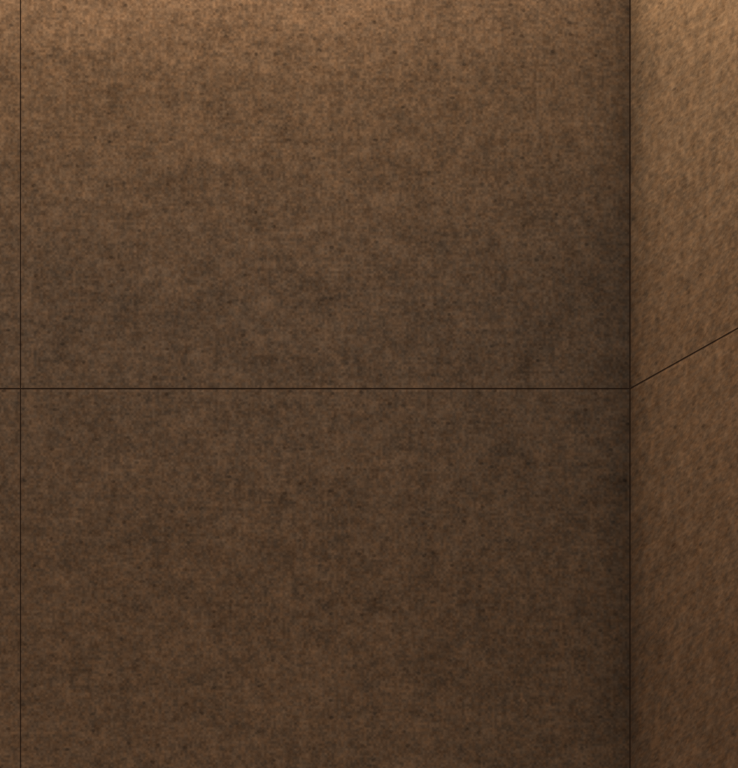
A Shadertoy shader for this texture:

```glsl
// Two rough brown wall panels meeting at a vertical corner, lit warmly from above.
// Vertical gradients give the light, layered value noise the woven grain and pits,
// and thin distance bands the panel seams, sheared on the receding side wall.

float hash(vec2 p) {
    vec3 q = fract(vec3(p.xyx) * 0.1031);
    q += dot(q, q.yzx + 33.33);
    return fract((q.x + q.y) * q.z);
}

float noise(vec2 p) {
    vec2 i = floor(p), f = fract(p);
    f = f * f * (3.0 - 2.0 * f);
    return mix(mix(hash(i), hash(i + vec2(1, 0)), f.x),
               mix(hash(i + vec2(0, 1)), hash(i + vec2(1, 1)), f.x), f.y);
}

// Centred sum of octaves, roughly -0.5 to 0.5
float fbm(vec2 p) {
    float sum = 0.0, amp = 0.5;
    for (int i = 0; i < 4; i++) {
        sum += amp * (noise(p) - 0.5);
        p = p * 2.03 + 17.3;
        amp *= 0.6;
    }
    return sum;
}

// Sparse soft dimples, one candidate per cell
float pits(vec2 p) {
    vec2 cell = floor(p);
    vec2 centre = 0.25 + 0.5 * vec2(hash(cell + 3.1), hash(cell + 8.7));
    float d = length((fract(p) - centre) * vec2(1.0, 1.3));
    return step(0.72, hash(cell + 21.0)) * (1.0 - smoothstep(0.05, 0.22, d));
}

// Coverage of a thin seam at the given distance
float seam(float d, float halfWidth) {
    float aa = 0.8 / iResolution.y;
    return 1.0 - smoothstep(halfWidth - aa, halfWidth + aa, abs(d));
}

vec3 backWall(vec2 p, float corner) {
    vec3 c = mix(vec3(0.295, 0.216, 0.152), vec3(0.318, 0.241, 0.177),
                 smoothstep(0.15, 0.6, p.y));
    c = mix(c, vec3(0.415, 0.308, 0.216), smoothstep(0.55, 0.93, p.y));
    c += vec3(0.12, 0.09, 0.065) * smoothstep(0.87, 1.03, p.y)
         * (1.0 - 0.35 * smoothstep(0.4, 0.82, p.x));
    float shade = 1.03 - 0.12 * smoothstep(0.35, 0.8, p.x);
    shade -= 0.24 * exp(-(corner - p.x) * 26.0);
    return c * shade;
}

vec3 sideWall(vec2 p, float corner) {
    vec3 c = mix(vec3(0.295, 0.210, 0.143), vec3(0.365, 0.265, 0.182),
                 smoothstep(0.05, 0.55, p.y));
    c = mix(c, vec3(0.47, 0.352, 0.245), smoothstep(0.5, 0.9, p.y));
    c += vec3(0.12, 0.09, 0.06) * smoothstep(0.87, 1.03, p.y);
    float shade = 1.02 - 0.32 * exp(-(p.x - corner) * 48.0);
    return c * shade;
}

void mainImage(out vec4 fragColor, in vec2 fragCoord) {
    vec2 p = fragCoord / iResolution.y;
    float corner = 0.8203, level = 0.494;
    float depth = max(p.x - corner, 0.0);
    float onSide = smoothstep(-0.5, 0.5, (p.x - corner) * iResolution.y);

    // Wall coordinates: the side surface rises with depth
    vec2 wall = vec2(p.x, p.y - 0.56 * depth);
    vec3 col = mix(backWall(p, corner), sideWall(p, corner), onSide);

    // Broad mottling, woven threads, fine grain and dimples
    float grain = 0.22 * fbm(wall * 38.0);
    grain += 0.30 * fbm(wall * 125.0);
    grain += 0.24 * (noise(wall * 330.0) - 0.5);
    grain += 0.08 * (noise(wall * vec2(260.0, 28.0)) - 0.5);
    grain += 0.08 * (noise(wall * vec2(28.0, 260.0) + 50.0) - 0.5);
    grain -= 0.17 * pits(wall * 52.0);

    // Grazing light reveals slanted relief on the side surface
    vec2 slant = vec2(wall.x + 0.5 * wall.y, wall.y - 0.5 * wall.x) * vec2(100.0, 65.0);
    float relief = fbm(slant) - fbm(slant + vec2(0.35, -0.3));
    grain = mix(grain, 0.75 * grain + 0.28 * relief, onSide);
    col *= 1.0 + grain;

    // Slight warm and cool flecks
    float tint = noise(wall * 240.0 + 91.0) - 0.5;
    col += vec3(0.018, -0.003, -0.016) * tint;

    // Level seam bends at the corner; vertical joints stay straight
    float line = 0.78 * seam((wall.y - level) / mix(1.0, 1.146, onSide), 0.0009);
    line = max(line, 0.68 * seam(p.x - 0.0267, 0.0008));
    line = max(line, 0.72 * seam(p.x - corner, 0.0009));
    col = mix(col, vec3(0.105, 0.067, 0.043), line);

    // Faint catch light under the level joint
    col *= 1.0 + 0.07 * seam(wall.y - level + 0.003, 0.001);
    fragColor = vec4(clamp(col, 0.0, 1.0), 1.0);
}
```
